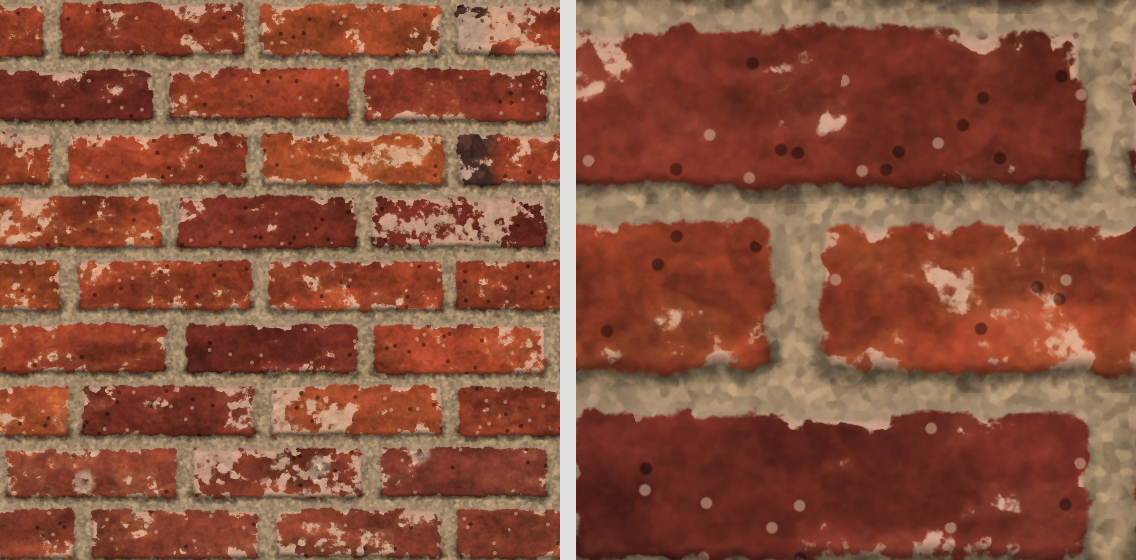
Left: the whole. Right: its middle third, enlarged.
This texture is drawn by a Shadertoy shader. Its source:

```glsl
// Weathered red brick wall in running bond: nine courses, sandy mortar, lime stains.
#define ROW_PITCH 0.1126
#define ROW_BOW 0.009
#define PITCH_TOP 0.354
#define PITCH_BOTTOM 0.328
#define JOINT vec2(0.031, 0.025)
#define CORNER 0.007
#define RAGGED 0.011
#define LIME_AMOUNT 0.26
#define BRICK_RED vec3(0.56, 0.235, 0.15)
#define MORTAR vec3(0.63, 0.53, 0.41)
#define LIME vec3(0.80, 0.67, 0.57)

vec3 hash3(vec2 p) {
    vec3 q = fract(p.xyx * vec3(0.1031, 0.1030, 0.0973));
    q += dot(q, q.yxz + 33.33);
    return fract((q.xxy + q.yzz) * q.zyx);
}

// Cellular noise: x nearest distance, y smoothly blended value, z nearest cell value
vec3 cells(vec2 p) {
    vec2 base = floor(p);
    float nearest = 9.0, cellValue = 0.0, sum = 0.0, total = 0.0;
    for (int j = -1; j <= 1; j++)
    for (int i = -1; i <= 1; i++) {
        vec2 cell = base + vec2(i, j);
        vec3 h = hash3(cell + 71.0);
        vec2 offset = cell + h.xy - p;
        float d2 = dot(offset, offset);
        float weight = exp(-8.0 * d2);
        sum += weight * h.z;
        total += weight;
        if (d2 < nearest) { nearest = d2; cellValue = h.z; }
    }
    return vec3(sqrt(nearest), sum / total, cellValue);
}

// Four octaves of blended cells, centred on zero
float weather(vec2 p) {
    float sum = 0.0, gain = 0.5;
    for (int i = 0; i < 4; i++) {
        sum += gain * (cells(p).y - 0.5);
        p = mat2(1.6, 1.2, -1.2, 1.6) * p + 17.3;
        gain *= 0.5;
    }
    return sum;
}

float roundBox(vec2 p, vec2 halfSize, float radius) {
    vec2 q = abs(p) - halfSize + radius;
    return length(max(q, 0.0)) + min(max(q.x, q.y), 0.0) - radius;
}

// Round spots on the cells whose value passes the rarity
float spots(vec3 cell, float radius, float rarity) {
    return (1.0 - smoothstep(radius * 0.6, radius, cell.x)) * step(rarity, cell.z);
}

void mainImage(out vec4 fragColor, in vec2 fragCoord) {
    vec2 uv = fragCoord / iResolution.xy;
    float soft = max(0.0018, 1.0 / iResolution.y);

    // Courses counted from the top, slightly bowed; alternate rows are offset
    float depth = 1.0 - uv.y;
    float course = (depth - ROW_BOW * sin(3.14159 * depth) + 0.0043) / ROW_PITCH;
    float row = floor(course);
    float pitch = mix(PITCH_TOP, PITCH_BOTTOM, row / 8.0);
    float column = (uv.x - mix(0.802, 0.990, mod(row, 2.0))) / pitch;
    vec2 id = vec2(floor(column), row);
    vec3 trait = hash3(id + 23.0);
    vec3 jitter = hash3(id + 57.0) - 0.5;

    // Brick outline with jittered size and ragged edges
    vec2 local = (vec2(fract(column), 1.0 - fract(course)) - 0.5) * vec2(pitch, ROW_PITCH);
    local -= jitter.xy * vec2(0.007, 0.003);
    vec2 halfSize = 0.5 * (vec2(pitch, ROW_PITCH) - JOINT) + jitter.z * vec2(0.004, 0.002);
    float grit = weather(uv * 75.0);
    float stain = weather(uv * vec2(16.0, 24.0) + trait.xy * 40.0);
    float edge = roundBox(local, halfSize, CORNER) + RAGGED * grit + 0.008 * stain;
    float brickMask = 1.0 - smoothstep(-soft, soft, edge);

    // Mortar: sandy grain, pale crest, shadow below and beside each brick
    float grain = cells(uv * 190.0).y - 0.5;
    vec3 mortar = MORTAR * (1.0 + 0.30 * grain + 0.28 * grit);
    float nearBrick = 1.0 - smoothstep(0.0, 0.012, edge);
    float underside = smoothstep(0.015, 0.04, -local.y);
    mortar *= 1.0 - nearBrick * mix(0.12, 0.45, underside);
    mortar = mix(mortar, LIME, 0.35 * nearBrick * smoothstep(0.03, 0.045, local.y));

    // Fired clay: each brick has its own tone, and the lowest rows are duller
    vec3 clay = mix(vec3(0.40, 0.16, 0.125), BRICK_RED, smoothstep(0.0, 0.45, trait.x));
    clay = mix(clay, vec3(0.62, 0.30, 0.16), 0.8 * smoothstep(0.65, 1.0, trait.x));
    clay = mix(clay, vec3(0.46, 0.23, 0.17), 0.65 * smoothstep(5.5, 7.0, row));
    float cloud = weather(uv * vec2(9.0, 20.0) + trait.yz * 30.0);
    clay *= 1.0 + 0.75 * cloud + 0.35 * grit + 0.12 * grain;
    clay = mix(clay, clay * vec3(1.15, 1.3, 1.25), smoothstep(0.0, 0.2, stain));

    // Scorched left end on a few bricks
    float scorch = step(0.93, trait.z) * (1.0 - smoothstep(-0.11, -0.08, local.x + 0.06 * stain));
    clay = mix(clay, vec3(0.25, 0.18, 0.16) * (1.0 + grit), 0.85 * scorch);

    // Lime bloom clings to rims, and to the whole face of some bricks
    float rim = smoothstep(-0.014, 0.0, edge);
    float bloom = pow(trait.y, 4.0) + 0.35 * exp(-(row - 2.0) * (row - 2.0));
    float bias = LIME_AMOUNT * (min(bloom, 1.0) - 1.0) + rim * mix(0.12, 0.20, step(0.0, local.y));
    float lime = smoothstep(-0.01, 0.12, stain + 0.6 * grit + bias);
    clay = mix(clay, LIME * (1.0 + 0.4 * grit), 0.78 * lime);

    // Pale flecks, dark pits, and larger knots low on the wall
    vec3 fleck = cells(uv * 65.0);
    clay = mix(clay, LIME, 0.55 * spots(fleck, 0.28, 0.94));
    clay *= 1.0 - 0.4 * spots(fleck.xyz * vec3(1.0, 1.0, -1.0), 0.3, -0.05);
    vec3 knot = cells(uv * 12.0 + 0.25 * grit);
    float knotMask = spots(knot, 0.30, 0.82) * smoothstep(5.5, 7.0, row);
    clay = mix(clay, LIME * (0.9 + grit) * mix(0.5, 1.0, smoothstep(0.02, 0.12, knot.x)), 0.75 * knotMask);

    // Rounded lower rim falls into shade
    clay *= 1.0 - 0.35 * underside * smoothstep(-0.008, 0.0, edge);

    fragColor = vec4(clamp(mix(mortar, clay, brickMask), 0.0, 1.0), 1.0);
}
```
